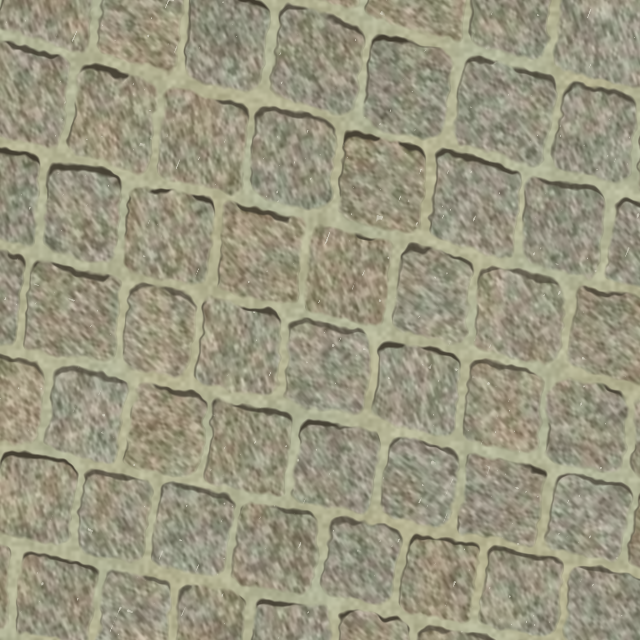
Write a Shadertoy shader that draws this texture.

```glsl
// Weathered cobblestone paving: slanted rows of rounded granite setts in pale mortar.
// A gently skewed grid with shifted rows and jittered joints gives one rounded box
// per stone; layered noise adds worn edges, streaky grain, tints and top shadows.

const float ROW_HEIGHT = 0.152;
const vec3 MORTAR = vec3(0.705, 0.705, 0.585);
const vec3 GREY_STONE = vec3(0.575, 0.570, 0.505);
const vec3 TAN_STONE = vec3(0.610, 0.575, 0.475);
const vec3 SHADOW = vec3(0.25, 0.23, 0.18);

float hash(vec2 p) {
    vec3 q = fract(p.xyx * vec3(0.1031, 0.1030, 0.0973));
    q += dot(q, q.yzx + 33.33);
    return fract((q.x + q.y) * q.z);
}

float noise(vec2 p) {
    vec2 i = floor(p), f = fract(p);
    f = f * f * (3.0 - 2.0 * f);
    return mix(mix(hash(i), hash(i + vec2(1, 0)), f.x),
               mix(hash(i + vec2(0, 1)), hash(i + vec2(1, 1)), f.x), f.y);
}

float signedNoise(vec2 p) { return 2.0 * noise(p) - 1.0; }

mat2 rotation(float a) { return mat2(cos(a), sin(a), -sin(a), cos(a)); }

float roundedBox(vec2 p, vec2 halfSize, float radius) {
    vec2 q = abs(p) - halfSize + radius;
    return length(max(q, 0.0)) + min(max(q.x, q.y), 0.0) - radius;
}

// Irregular offsets that break up straight edges
vec2 wobble(vec2 p) {
    vec2 broad = vec2(signedNoise(p * 13.0), signedNoise(p * 13.0 + 40.0));
    vec2 fine = vec2(signedNoise(p * 50.0 + 7.0), signedNoise(p * 50.0 + 90.0));
    return 0.0035 * broad + 0.0032 * fine;
}

// Row coordinate: slanted courses that spread slightly toward the top
float rowCoord(vec2 p) {
    float h = (p.y - 0.008 + 0.17 * p.x) / (1.0 - 0.085 * p.x);
    return h * (6.97 - 0.6 * h);
}

// Joint position in column units
float jointAt(float column, float row) {
    return column + 0.15 * (hash(vec2(column, row) + 17.0) - 0.5);
}

// Returns the stone id in xy and the position inside the stone in zw
vec4 locateStone(vec2 p, out vec2 halfSize) {
    float v = rowCoord(p), row = floor(v), f = v - row - 0.5;
    float pitch = 0.125 + 0.003 * row;
    float shift = 0.045 + 0.1 * smoothstep(0.3, 3.0, abs(row - 3.0));
    float u = (p.x - shift - 0.018 * f) / pitch;
    float column = floor(u);
    if (u < jointAt(column, row)) column -= 1.0;
    else if (u > jointAt(column + 1.0, row)) column += 1.0;
    float left = jointAt(column, row), right = jointAt(column + 1.0, row);
    halfSize = 0.5 * vec2((right - left) * pitch, ROW_HEIGHT) - vec2(0.0068, 0.0078);
    return vec4(column, row, (u - 0.5 * (left + right)) * pitch, f * ROW_HEIGHT);
}

// Streaky mineral grain, roughly in -1..1
float grain(vec2 p, float angle) {
    vec2 q = rotation(angle) * p;
    float streaks = signedNoise(q * vec2(75.0, 165.0));
    float specks = signedNoise(q * vec2(150.0, 240.0) + 31.0);
    return 0.55 * streaks + 0.5 * specks + 0.15 * signedNoise(p * 45.0);
}

vec3 stoneColor(vec2 p, vec2 id) {
    float warmth = hash(id + 3.0) + 0.5 * signedNoise(p * 25.0 + 5.0);
    vec3 color = mix(GREY_STONE, TAN_STONE, clamp(warmth, 0.0, 1.0));
    color += 0.03 * (hash(id + 61.0) - 0.5);
    color += vec3(0.02, -0.009, 0.006) * signedNoise(p * 50.0 + 70.0);
    color += 0.185 * grain(p, 0.95 + 0.7 * (hash(id + 12.0) - 0.5));
    // Rare bright mica flecks
    float fleck = smoothstep(0.95, 0.99, noise(rotation(0.4) * p * vec2(150.0, 75.0) + 9.0));
    return mix(color, vec3(0.86, 0.85, 0.79), 0.7 * fleck);
}

vec3 mortarColor(vec2 p) {
    vec3 color = MORTAR + 0.03 * signedNoise(p * 40.0) + 0.05 * signedNoise(p * 140.0);
    return color + vec3(0.01, -0.006, -0.018) * signedNoise(p * 12.0 + 25.0);
}

void mainImage(out vec4 fragColor, in vec2 fragCoord) {
    vec2 p = fragCoord / iResolution.y;
    float soft = 0.0012 + 0.8 / iResolution.y;

    // Stone shape with its own small shift, tilt, corner radius and chipped edge
    vec2 halfSize;
    vec4 stone = locateStone(p + wobble(p), halfSize);
    vec2 id = stone.xy;
    vec2 jitter = vec2(hash(id + 5.0), hash(id + 29.0)) - 0.5;
    vec2 local = rotation(0.07 * jitter.x) * (stone.zw - vec2(0.003, 0.006) * jitter);
    float radius = mix(0.010, 0.026, hash(id + 47.0));
    float chips = 0.0022 * signedNoise(p * 100.0 + 3.0);
    float dist = roundedBox(local, halfSize, radius) + chips;
    float cover = 1.0 - smoothstep(-0.002 - soft, 0.001 + soft, dist);

    // Uneven shadow along the upper edge
    float depth = 0.0085 * smoothstep(0.15, 0.7, noise(p * 28.0 + 50.0) + 0.35 * jitter.y);
    float above = roundedBox(local + vec2(-0.2 * depth, depth), halfSize, radius) + chips;
    float shade = smoothstep(-soft, soft, above) * (1.0 - smoothstep(-soft, soft, dist));
    shade *= smoothstep(0.001, 0.005, depth) * mix(0.6, 1.0, hash(id + 83.0));

    vec3 color = mix(mortarColor(p), stoneColor(p, id), cover);
    color = mix(color, SHADOW, shade);
    fragColor = vec4(clamp(color, 0.0, 1.0), 1.0);
}
```
